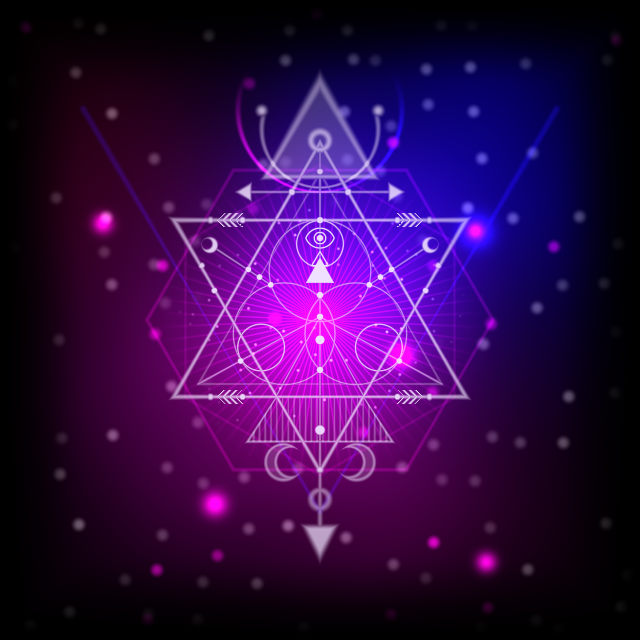
Reproduce this background procedurally as a WebGL 1 fragment shader.

```glsl
precision highp float;
uniform vec2 u_resolution;

const vec3 MAGENTA = vec3(.95, .02, .85);
const vec3 BLUE = vec3(.14, .06, .95);
const vec3 SILVER = vec3(.94, .88, 1);

vec2 hash2(vec2 p) {
  vec3 a = fract(p.xyx * vec3(.1031, .103, .0973));
  a += dot(a, a.yzx + 33.33);
  return fract((a.xx + a.yz) * a.zy);
}

float corner(vec2 i, vec2 f, vec2 o) { return dot(hash2(i + o) - .5, f - o); }

float gradientNoise(vec2 p) {
  vec2 i = floor(p), f = p - i, e = vec2(0, 1), u = f * f * (3. - 2. * f);
  return mix(mix(corner(i, f, e.xx), corner(i, f, e.yx), u.x),
    mix(corner(i, f, e.xy), corner(i, f, e.yy), u.x), u.y);
}

float stroke(float d, float w) { return 1. - smoothstep(0., w, abs(d)); }
float fill(float d, float w) { return 1. - smoothstep(-w, w, d); }
float disc(vec2 p, float x, float y, float r) { return length(p - vec2(x, y)) - r; }
float ring(vec2 p, float x, float y, float r) { return abs(disc(p, x, y, r)); }

float glow(vec2 p, float x, float y, float r) {
  float d = disc(p, x, y, 0.) / r;
  return exp(-d * d);
}

float segment(vec2 p, vec2 a, vec2 b) {
  b -= a;
  p -= a;
  return length(p - b * clamp(dot(p, b) / dot(b, b), 0., 1.));
}

// Isosceles triangle in mirrored coordinates
float wedge(vec2 p, float apex, float base, float halfWidth) {
  float h = abs(apex - base), y = (p.y - base) * sign(apex - base);
  return max(-y, dot(vec2(p.x, y - h), normalize(vec2(h, halfWidth))));
}

float hexagon(vec2 p, float r) {
  p = abs(p);
  return max(p.y, p.x * .866 + p.y * .5) - r;
}

float chevrons(vec2 p, float w) {
  float side = abs(p.y), u = p.x + side;
  float d = abs(fract(u / .01) - .5) * .007;
  return stroke(d, w) * step(side, .011) * step(abs(u), .015);
}

float scatter(vec2 p, float cells, float size, float density) {
  vec2 id = floor(p * cells) + cells, pick = hash2(id + 17.);
  float d = length(fract(p * cells) - .5 - (hash2(id) - .5) * .6) / cells;
  return step(pick.x, density) * (.4 + .6 * pick.y) * (1. - smoothstep(size * .15, size, d));
}

vec3 nebula(vec2 p) {
  vec3 c = vec3(.31, 0, .29) * glow(p, -.12, -.1, .3);
  c += vec3(.02, 0, .5) * glow(p, .2, .22, .27);
  c += vec3(.38, .02, .3) * glow(p, 0., -.03, .17);
  c += vec3(.13, .03, .43) * glow(p, .03, .08, .19);
  c += vec3(.14, 0, .12) * glow(p, .15, -.28, .24);
  c += vec3(.14, 0, .06) * glow(p, -.36, .24, .2);
  return c * (1. + .5 * gradientNoise(p * 5. + 8.));
}

// Star triangles, circles and axis
float frameLines(vec2 m, float w) {
  float star = min(abs(wedge(m, -.236, .156, .228)), abs(wedge(m, .277, -.12, .228)));
  float small = min(ring(m, 0., .119, .0365), ring(m, .092, -.043, .0365));
  float large = min(ring(m, .056, -.0215, .0794), ring(m, -.056, -.0215, .0794));
  large = min(large, ring(m, 0., .077, .0794));
  vec2 hub = vec2(0, .005);
  float d = min(segment(m, hub, vec2(.19, -.1)), segment(m, hub, vec2(.069, -.12)));
  d = min(d, segment(m, vec2(.077, .055), vec2(.165, .113)));
  d = min(d, segment(m, vec2(0, .27), vec2(0, -.33)));
  d = min(d, segment(m, vec2(0, .2), vec2(.11, .2)));
  float ink = max(.8 * stroke(star, w + .0015), .85 * stroke(small, w));
  ink = max(ink, .35 * stroke(wedge(m, .23, -.1, .19), w));
  return max(ink, .6 * stroke(min(d, large), w));
}

// Eye, arrowheads, moons, bowl, skirt and cap
float ornaments(vec2 m, float w, float soft) {
  float eye = abs(length(vec2(m.x, abs(m.y - .128) + .008)) - .0235);
  float ink = stroke(min(eye, ring(m, 0., .128, .009)), w);
  float solid = min(wedge(m, .098, .058, .022), wedge(m, -.372, -.322, .025));
  solid = min(solid, wedge(vec2(abs(m.y - .2), m.x), .13, .108, .013));
  solid = min(solid, max(disc(m, .172, .117, .012), -disc(m, .177, .119, .009)));
  ink += fill(solid, soft) + stroke(wedge(m, .107, .085, .013), w);
  ink += chevrons(vec2(m.x - .146, abs(m.y - .018) - .138), w);
  float moon = max(disc(m, .057, -.222, .028), -disc(m, .045, -.222, .024));
  ink += .55 * stroke(moon, w) + .2 * fill(moon, soft);
  ink += .6 * stroke(ring(vec2(m.x, abs(m.y)), 0., .28, .014), w * 1.5);
  ink += .6 * stroke(ring(m, 0., .298, .091), w) * (1. - smoothstep(.31, .335, m.y));
  float skirt = wedge(m, -.015, -.19, .113);
  float stripes = stroke((fract(m.x / .009) - .5) * .009, w) * fill(skirt, soft);
  ink += step(m.y, -.12) * (.6 * stroke(skirt, w) + .35 * stripes);
  float cap = wedge(m, .374, .223, .086);
  return ink + .5 * stroke(cap, w * 1.5) + .3 * fill(cap, soft);
}

float beads(vec2 m) {
  vec4 a = abs(m.y - vec4(.232, .156, .128, .039));
  a = min(a, abs(m.y - vec4(.005, -.031, -.078, -.234)));
  float d = length(vec2(m.x, min(min(a.x, a.y), min(a.z, a.w)))) - .005;
  d = min(d, min(disc(m, 0., -.031, .007), disc(m, 0., -.172, .0075)));
  d = min(d, min(disc(m, .091, .327, .007), disc(m, .124, -.064, .0045)));
  d = min(d, disc(m, .044, .2, .005));
  for (int i = 0; i < 3; i++) {
    float k = float(i), j = min(k, 1.);
    d = min(d, disc(m, .077 + .0175 * k, .055 + .012 * k, .0045));
    d = min(d, disc(vec2(m.x, abs(m.y - .018)), .121 + .05 * j, .138, .0045));
    d = min(d, disc(m, .165 + .02 * j, .046 + .039 * j, .0045));
  }
  return d;
}

void main() {
  vec2 uv = gl_FragCoord.xy / u_resolution, p = uv - .5, m = vec2(abs(p.x), p.y);
  float px = 1. / min(u_resolution.x, u_resolution.y), r = length(p);
  float blur = .006 * smoothstep(.12, .42, r), soft = .7 * px + blur;
  float thin = max(.0018, 1.3 * px) + blur;
  vec3 col = nebula(p);

  // Spokes, hexagons and arc
  float gap = 6.2832 / 72.;
  float spoke = (fract(atan(p.y, p.x) / gap) - .5) * gap * r;
  float web = stroke(hexagon(p, .234), thin) + .6 * stroke(hexagon(p.yx, .21), thin);
  web += 1.5 * stroke(spoke, thin) * (1. - smoothstep(.08, .27, r));
  col += MAGENTA * .2 * web;
  col += BLUE * .25 * stroke(segment(m, vec2(.37, .33), vec2(0, -.3)), thin);
  float arc = stroke(ring(m, 0., .328, .128), thin) * (1. - smoothstep(.22, .4, p.y));
  col += mix(MAGENTA, BLUE, smoothstep(-.1, .12, p.x)) * .75 * arc;

  // Floating lights
  col += .36 * scatter(uv, 14., .014, .55) * smoothstep(.16, .28, r);
  col += .7 * scatter(uv, 42., .0035, .22) * (1. - smoothstep(.1, .25, r));
  float lights = .7 * scatter(uv, 11., .014, .2) + glow(p, -.339, .151, .015);
  lights += glow(p, -.164, -.288, .018) + glow(p, .26, -.379, .015);
  lights += glow(p, .128, -.056, .018) + glow(p, .243, .139, .012);
  col += MAGENTA * lights + BLUE * glow(p, .245, .138, .025);

  // Silver emblem
  float ink = max(frameLines(m, thin), ornaments(m, thin, soft));
  ink = min(max(ink, fill(beads(m), soft)), 1.);
  col = mix(col, SILVER, ink * (1. - .28 * smoothstep(.1, .35, r)));
  col *= 1. - smoothstep(.36, .505, max(m.x, abs(p.y)));
  gl_FragColor = vec4(min(col, 1.), 1);
}
```
